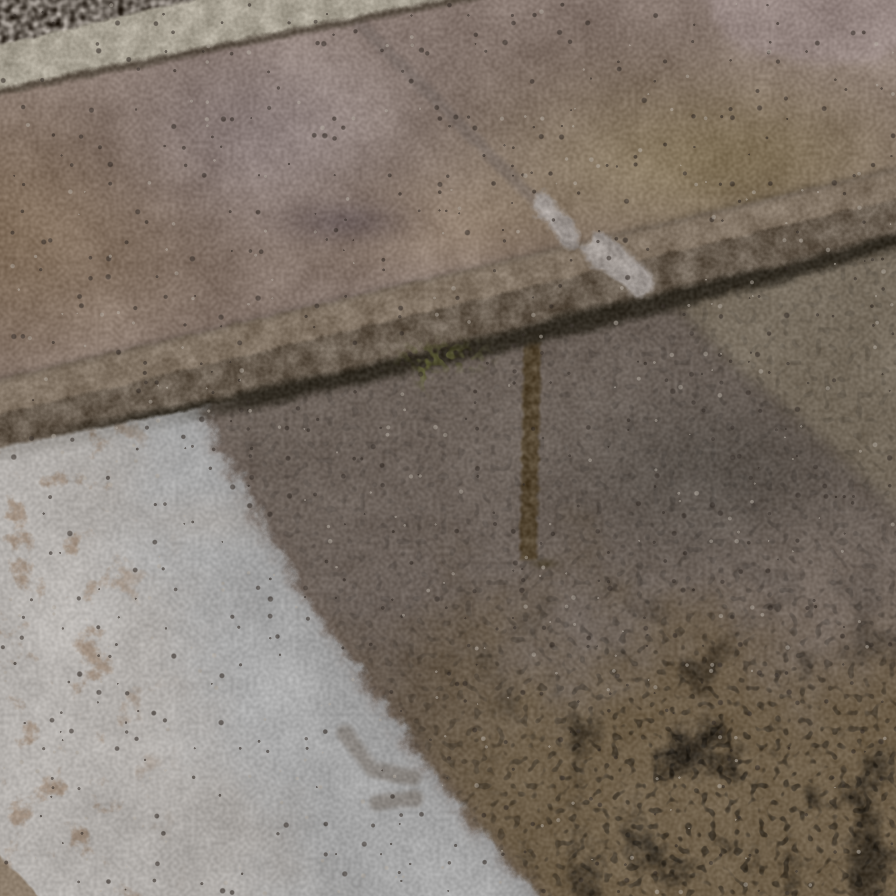
A three.js fragment shader for this texture:

```glsl
// Draws wet and dry concrete slabs split by a diagonal kerb, with a post mirrored in shallow water.
varying vec2 vUv;

vec2 hash2(vec2 p) {
  vec3 q = fract(p.xyx * vec3(0.1031, 0.103, 0.0973));
  q += dot(q, q.yzx + 33.33);
  return fract((q.xx + q.yz) * q.zy);
}

float corner(vec2 i, vec2 f, vec2 o) {
  float a = 6.2832 * hash2(i + o).x;
  return dot(vec2(cos(a), sin(a)), f - o);
}

// Gradient noise
float noise(vec2 p) {
  p += 200.0;
  vec2 i = floor(p), f = fract(p), u = f * f * (3.0 - 2.0 * f), e = vec2(0, 1);
  return mix(mix(corner(i, f, e.xx), corner(i, f, e.yx), u.x),
             mix(corner(i, f, e.xy), corner(i, f, e.yy), u.x), u.y);
}

float fbm(vec2 p) {
  float sum = 0.0, amp = 0.7;
  for (int i = 0; i < 5; i++) {
    sum += amp * noise(p);
    p = mat2(1.6, 1.2, -1.2, 1.6) * p + 7.3;
    amp *= 0.55;
  }
  return sum;
}

// Soft elliptical patch
float blob(vec2 p, float x, float y, float rx, float ry) {
  vec2 d = (p - vec2(x, y)) / vec2(rx, ry);
  return exp(-dot(d, d));
}

float segment(vec2 p, vec2 a, vec2 b) {
  vec2 d = b - a;
  return length(p - a - d * clamp(dot(p - a, d) / dot(d, d), 0.0, 1.0));
}

float edge(float d) { return smoothstep(-0.003, 0.003, d); }
float ridge(float d, float w) { return exp(-d * d / (w * w)); }

// Scattered round specks
float specks(vec2 p, float density) {
  vec2 i = floor(p), s = hash2(i + 97.0);
  float d = length(fract(p) - 0.3 - 0.4 * hash2(i + 31.0)) / (0.1 + 0.2 * s.y);
  return step(s.x, density) * (1.0 - smoothstep(0.6, 1.3, d));
}

vec3 upperSlab(vec2 p, float cloud) {
  vec3 c = vec3(0.535, 0.475, 0.445);
  c = mix(c, vec3(0.49, 0.41, 0.325), 0.8 * blob(p, 0.0, 0.74, 0.24, 0.15));
  c = mix(c, vec3(0.55, 0.47, 0.39), 0.6 * blob(p, 0.5, 0.75, 0.15, 0.06));
  c = mix(c, vec3(0.54, 0.49, 0.49), 0.7 * blob(p, 0.3, 0.85, 0.16, 0.1));
  c = mix(c, vec3(0.5, 0.44, 0.33), 0.85 * blob(p, 0.8, 0.82, 0.24, 0.1));
  c = mix(c, vec3(0.61, 0.55, 0.54), 0.7 * smoothstep(0.3, 0.5, blob(p, 0.91, 1.0, 0.13, 0.07) + 0.3 * cloud));
  c = mix(c, vec3(0.39, 0.34, 0.34), 0.75 * blob(p, 0.385, 0.753, 0.065, 0.022));
  return c + 0.13 * cloud;
}

vec3 wetSlab(vec2 p, float cloud) {
  vec3 c = mix(vec3(0.435, 0.375, 0.29), vec3(0.425, 0.385, 0.355), smoothstep(0.15, 0.4, p.y + 0.2 * cloud));
  c = mix(c, vec3(0.39, 0.35, 0.325), 0.6 * blob(p, 0.42, 0.26, 0.11, 0.16));
  // Pale water past the sunken joint, dark water before it
  float joint = p.y - 1.337 + 0.91 * p.x + 0.01 * cloud;
  float past = smoothstep(-0.012, 0.012, joint);
  c = mix(c, vec3(0.475, 0.435, 0.375), 0.85 * past * smoothstep(0.35, 0.48, p.y));
  c = mix(c, vec3(0.325, 0.3, 0.275), 0.75 * blob(p, 0.79, 0.475, 0.15, 0.085) * (1.0 - past));
  c = mix(c, vec3(0.36, 0.325, 0.29), 0.5 * ridge(joint, 0.015));
  c = mix(c, vec3(0.47, 0.42, 0.38), 0.6 * blob(p, 0.92, 0.32, 0.12, 0.08));
  // Silt mottling
  float silt = blob(p, 0.82, 0.1, 0.3, 0.2);
  c *= 1.0 - 0.65 * silt * smoothstep(0.0, 0.5, fbm(p * 16.0));
  c *= 1.0 - 0.3 * smoothstep(0.1, 0.4, noise(p * 110.0)) * (0.35 + silt);
  // Mirrored post with rippled sides
  float side = 0.0095 - abs(p.x - 0.582 - 0.02 * p.y) + 0.004 * noise(p * vec2(40, 120));
  float post = edge(side) * edge(p.y - 0.375);
  c = mix(c, vec3(0.305, 0.25, 0.165) + 0.12 * noise(p * 130.0), 0.88 * post);
  c = mix(c, vec3(0.27, 0.23, 0.15), 0.7 * blob(p, 0.607, 0.371, 0.013, 0.005));
  return c + 0.06 * cloud;
}

vec3 drySlab(vec2 p, float cloud) {
  vec3 c = mix(vec3(0.7, 0.685, 0.67), vec3(0.64), smoothstep(0.02, 0.2, p.x + 0.35 * p.y - 0.1 + 0.12 * cloud - 0.1));
  c = mix(c, vec3(0.6, 0.58, 0.56), 0.6 * blob(p, 0.22, 0.42, 0.1, 0.025));
  float rust = smoothstep(0.12, 0.45, fbm(p * 24.0)) * smoothstep(0.22, 0.1, p.x);
  c = mix(c, vec3(0.56, 0.47, 0.39), 0.65 * rust);
  c = mix(c, vec3(0.5, 0.43, 0.35), 0.8 * edge(0.045 - p.y - 1.2 * p.x + 0.03 * cloud));
  // Damp smears
  vec2 bend = vec2(0.415, 0.14);
  float smear = min(segment(p, vec2(0.385, 0.18), bend), segment(p, bend, vec2(0.46, 0.132)));
  smear = min(smear, segment(p, vec2(0.42, 0.105), vec2(0.462, 0.109)));
  c = mix(c, vec3(0.49, 0.465, 0.44), 0.75 - 0.75 * smoothstep(0.004, 0.014, smear + 0.012 * cloud));
  return c + 0.1 * cloud;
}

void main() {
  vec2 p = vUv;
  float cloud = fbm(p * 7.0), rough = fbm(p * 45.0), wobble = 0.004 * rough;
  // Lower slabs and their crumbling border
  float shore = p.x - 0.6 + 0.9 * p.y - 0.4 * p.y * p.y + 0.018 * rough + 0.012 * cloud;
  vec3 c = mix(drySlab(p, cloud), wetSlab(p, cloud), smoothstep(-0.008, 0.008, shore));
  c = mix(c, vec3(0.4, 0.35, 0.32), ridge(shore, 0.014) * (0.35 + 0.5 * rough));
  // Kerb shadow, front face, top face, then the slab behind
  float foot = p.y - 0.501 - 0.19 * p.x - 0.043 * p.x * p.x + wobble, back = p.y - 0.577 - 0.235 * p.x + wobble;
  vec3 shade = vec3(0.18, 0.16, 0.125), front = vec3(0.4, 0.355, 0.305) + 0.16 * rough;
  c = mix(c, shade, smoothstep(-0.021, -0.006, foot + wobble) * (0.15 + 0.8 * smoothstep(0.18, 0.3, p.x)));
  front = mix(front, shade, smoothstep(0.014, 0.0, foot + 0.012 * cloud) * smoothstep(0.0, 0.2, p.x));
  c = mix(c, front, edge(foot));
  c = mix(c, vec3(0.505, 0.45, 0.39) + 0.09 * rough, edge(p.y - 0.538 - 0.24 * p.x + wobble));
  c = mix(c, upperSlab(p, cloud), edge(back)) * (1.0 - 0.12 * ridge(back, 0.005));
  // Joint and its pale mortar
  vec2 mid = vec2(0.53, 0.845), end = vec2(0.635, 0.737);
  float seam = min(segment(p, vec2(0.4, 0.975), mid), segment(p, mid, end));
  c = mix(c, vec3(0.44, 0.4, 0.38), 0.5 * smoothstep(0.012, 0.002, seam + wobble));
  float mortar = min(segment(p, vec2(0.605, 0.772), end), segment(p, vec2(0.668, 0.722), vec2(0.715, 0.685)) - 0.005);
  c = mix(c, vec3(0.64, 0.615, 0.6) + 0.15 * rough, 0.9 * smoothstep(0.016, 0.007, mortar + 3.0 * wobble));
  // Far kerb and gravel
  float far = p.y - 0.898 - 0.2 * p.x + wobble;
  c = mix(c, vec3(0.3, 0.265, 0.22), 0.8 * smoothstep(-0.008, 0.0, far));
  c = mix(c, vec3(0.655, 0.63, 0.575) + 0.12 * rough, smoothstep(0.0, 0.008, far));
  c = mix(c, vec3(0.42, 0.39, 0.36) + 0.55 * noise(p * 130.0), edge(p.y - 0.95 - 0.235 * p.x + wobble));
  // Weeds, grit and grain
  float weeds = blob(p, 0.495, 0.602, 0.04, 0.014) + blob(p, 0.474, 0.585, 0.008, 0.018);
  c = mix(c, vec3(0.36, 0.36, 0.21), 0.8 * weeds * smoothstep(-0.1, 0.25, noise(p * 120.0)));
  c = mix(c, vec3(0.22, 0.19, 0.17), 0.6 * specks(p * 95.0, 0.07));
  c = mix(c, vec3(0.68, 0.65, 0.61), 0.55 * specks(p * 110.0 + 40.0, 0.025));
  gl_FragColor = vec4(c + 0.075 * noise(p * 230.0) + 0.045 * rough, 1.0);
}
```
